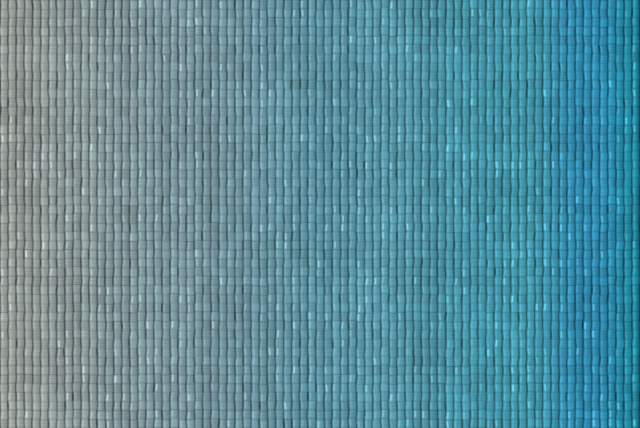
Write a WebGL 2 fragment shader that draws this pattern.

```glsl
#version 300 es
precision highp float;

uniform vec2 u_resolution;
out vec4 fragColor;

const vec2 REPEATS = vec2(79.0, 48.0);
const vec3 WARM_GREY = vec3(0.59, 0.61, 0.59);
const vec3 SLATE = vec3(0.46, 0.58, 0.62);
const vec3 TEAL = vec3(0.34, 0.58, 0.65);
const vec3 SEA = vec3(0.25, 0.58, 0.66);
const vec3 AZURE = vec3(0.18, 0.54, 0.69);
const vec3 DEEP_CYAN = vec3(0.13, 0.55, 0.65);
const vec3 SHEEN = vec3(0.58, 0.64, 0.65);

float hash(vec2 p) {
  vec3 q = fract(vec3(p.xyx) * 0.1031);
  q += dot(q, q.yzx + 33.33);
  return fract((q.x + q.y) * q.z);
}

// Layered sines: sideways drift of one groove along its length
float drift(float line, float y) {
  float phase = 6.283 * hash(vec2(line, 7.0));
  return 0.030 * sin(y * 1.7 + phase)
       + 0.022 * sin(y * 3.3 + phase * 2.3)
       + 0.025 * sin(y * 0.5 + phase * 4.1);
}

// Antialiased line of a given half width around zero
float stroke(float d, float halfWidth, float aa) {
  return 1.0 - smoothstep(halfWidth - aa, halfWidth + aa, abs(d));
}

float bump(float x, float centre, float width) {
  float d = (x - centre) / width;
  return exp(-d * d);
}

vec3 dyeGradient(float x) {
  vec3 c = mix(WARM_GREY, SLATE, smoothstep(-0.05, 0.36, x));
  c = mix(c, TEAL, smoothstep(0.28, 0.58, x));
  c = mix(c, SEA, smoothstep(0.55, 0.82, x));
  c = mix(c, AZURE, smoothstep(0.82, 0.92, x));
  return mix(c, DEEP_CYAN, smoothstep(0.93, 1.0, x));
}

// Woven surface at p, in cell units: x is shade, y is added sheen
vec2 weave(vec2 p, vec2 pixel) {
  // Nearest vertical groove and the cell beside it
  float line = floor(p.x + 0.5);
  float d = p.x - line - drift(line, p.y);
  float column = d > 0.0 ? line : line - 1.0;
  float across = d > 0.0 ? d : d + 1.0;

  // Each column is shifted along its length
  float y = p.y + 0.2 * (hash(vec2(column, 3.0)) - 0.5);
  float row = floor(y);
  float along = y - row;
  float seed = hash(vec2(column, row));
  float glint = hash(vec2(column + 119.0, row + 5.0));
  float wear = hash(vec2(line + 241.0, floor(p.y) + 23.0));
  float fade = smoothstep(0.0, 0.25, along) * smoothstep(1.0, 0.75, along);
  float wearFade = sin(3.1416 * fract(p.y));

  // Rounded thread, lit from the left
  float sheen = (0.07 + 0.13 * glint * fade) * bump(across, 0.27, 0.15);
  sheen += 0.17 * smoothstep(0.86, 1.0, glint) * fade * bump(across, 0.29, 0.13);
  float columnTone = hash(vec2(column, 87.0)) - 0.5;
  float shade = 1.01 + 0.11 * (seed - 0.5) + 0.07 * columnTone;
  shade -= 0.09 * bump(across, 0.88, 0.18);

  // Fine cross threads and uneven row seams
  shade += 0.018 * sin(y * 18.85 + 2.0 * seed);
  float seamDistance = 0.5 - abs(along - 0.5);
  float seam = stroke(seamDistance, 0.07, pixel.y * 0.7);
  float rowDepth = hash(vec2(floor(y + 0.5), 61.0));
  shade -= seam * (0.03 + 0.08 * rowDepth + 0.04 * seed);

  // Dark vertical grooves, deeper where worn
  float groove = stroke(d, 0.085 + 0.035 * wear, pixel.x * 0.7);
  float depth = 0.25 + 0.11 * wear;
  depth += 0.12 * smoothstep(0.88, 1.0, wear) * wearFade;
  return vec2(shade * (1.0 - groove * depth), sheen);
}

void main() {
  vec2 uv = gl_FragCoord.xy / u_resolution;
  vec2 pixel = REPEATS / u_resolution;
  vec2 surface = weave(uv * REPEATS, pixel);

  // Soft broad unevenness of the dye
  float mottling = 0.016 * sin(uv.x * 23.0 + 2.0 * sin(uv.y * 7.0))
                 + 0.012 * sin(uv.y * 31.0 + uv.x * 9.0);
  vec3 color = dyeGradient(uv.x) * (surface.x + mottling);
  color += SHEEN * surface.y;

  // Darker rim on the right
  color *= 1.0 - 0.25 * smoothstep(0.992, 1.0, uv.x);
  fragColor = vec4(clamp(color, 0.0, 1.0), 1.0);
}
```
